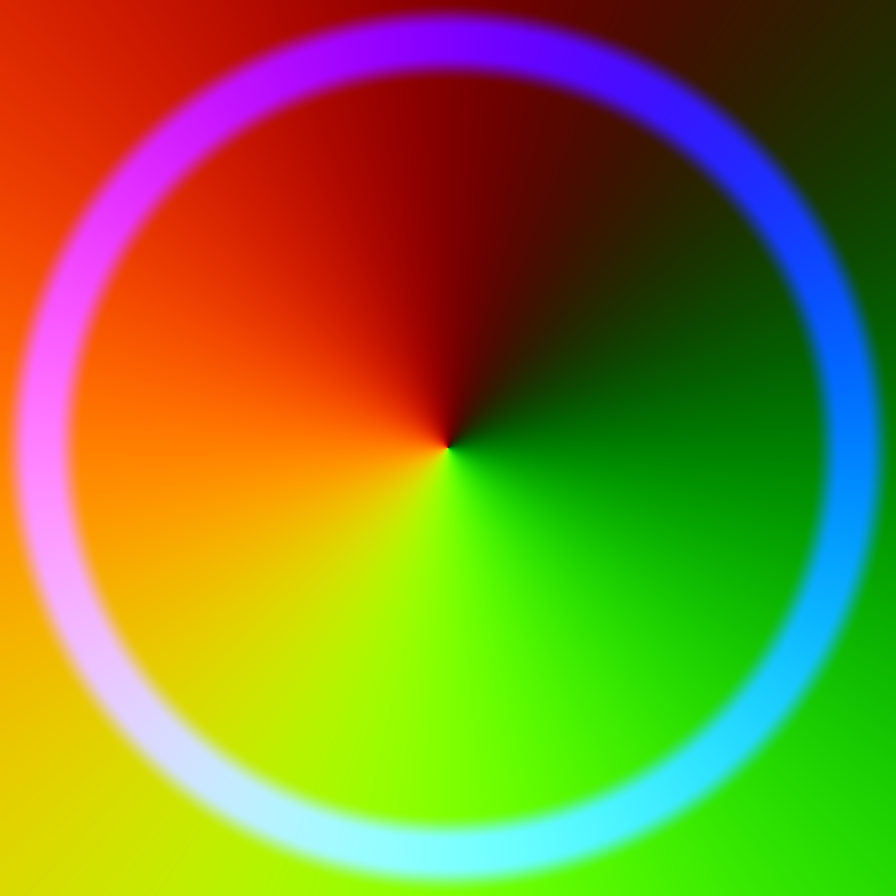
Reproduce this background procedurally as a WebGL 1 fragment shader.

```glsl
precision highp float;
// Angular red-green colour wheel crossed by a soft ring of blue light.

#define RING_RADIUS 0.453
#define RING_CORE 0.014
#define RING_EDGE 0.045

uniform vec2 u_resolution;

// Red grows toward the left, green grows toward the bottom.
vec2 wheelRedGreen(vec2 direction) {
  return 0.5 - 0.5 * direction;
}

// Full strength in the core, fading smoothly to zero at the edge.
float softRing(float radius) {
  return 1.0 - smoothstep(RING_CORE, RING_EDGE, abs(radius - RING_RADIUS));
}

void main() {
  // Centred position, in units of the shorter canvas side
  vec2 position = (gl_FragCoord.xy - 0.5 * u_resolution)
                / min(u_resolution.x, u_resolution.y);
  float radius = length(position);
  vec2 direction = position / max(radius, 0.00001);

  gl_FragColor = vec4(wheelRedGreen(direction), softRing(radius), 1.0);
}
```
